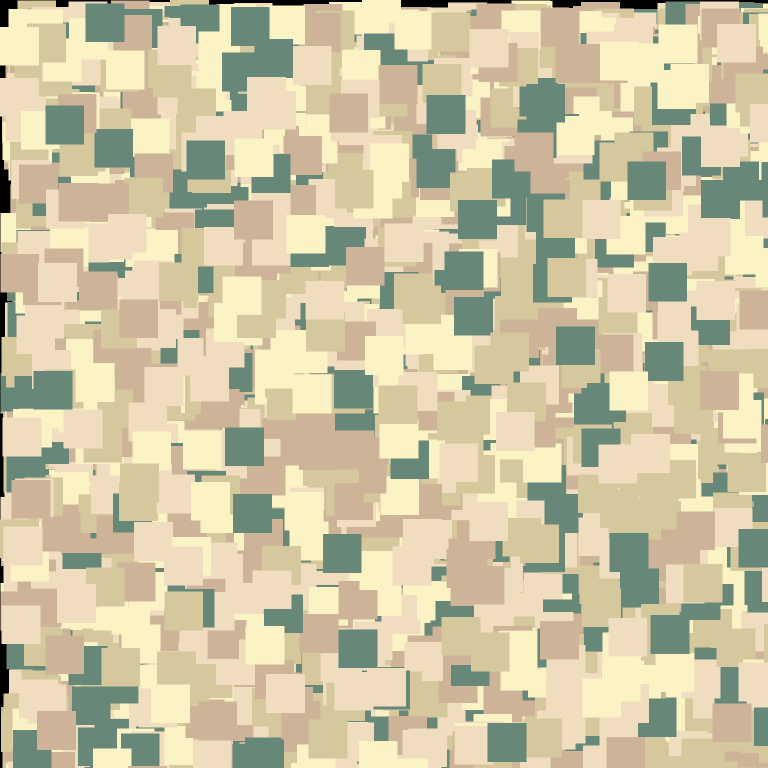
Write a WebGL 1 fragment shader that draws this pattern.

```glsl
precision highp float;

uniform vec2 u_resolution;

// Layout, in canvas units
const float SQUARE_SIZE = 0.0505;
const float CELL_SIZE = 0.051;      // must not be smaller than SQUARE_SIZE
const int SQUARES_PER_CELL = 13;
const int SAMPLES = 2;              // antialiasing samples per axis
const vec3 SEED = vec3(17.0, 43.0, 71.0);

// Palette
const vec3 BACKDROP = vec3(0.0);
const vec3 TAN = vec3(0.804, 0.706, 0.600);
const vec3 KHAKI = vec3(0.835, 0.784, 0.616);
const vec3 PEACH = vec3(0.941, 0.867, 0.753);
const vec3 CREAM = vec3(0.984, 0.953, 0.769);
const vec3 GREEN = vec3(0.404, 0.529, 0.471);

// Cumulative shares; green takes the remainder
const float TAN_END = 0.20;
const float KHAKI_END = 0.40;
const float PEACH_END = 0.63;
const float CREAM_END = 0.825;

// Sine-free hash: three inputs, four values in 0..1
vec4 hash43(vec3 p) {
    vec4 q = fract(p.xyzx * vec4(0.1031, 0.1030, 0.0973, 0.1099));
    q += dot(q, q.wzxy + 33.33);
    return fract((q.xxyz + q.yzzw) * q.zywx);
}

vec3 paletteColor(float pick) {
    if (pick < TAN_END) return TAN;
    if (pick < KHAKI_END) return KHAKI;
    if (pick < PEACH_END) return PEACH;
    if (pick < CREAM_END) return CREAM;
    return GREEN;
}

// Colour of the uppermost square covering a point, measured from the top left
vec3 scatteredSquares(vec2 point) {
    vec2 home = floor(point / CELL_SIZE);
    float topPriority = -1.0;
    float topPick = 0.0;

    // Squares grow right and down from their corner, so only four cells reach
    for (int j = 0; j < 2; j++) {
        for (int i = 0; i < 2; i++) {
            vec2 cell = home - vec2(float(i), float(j));
            if (min(cell.x, cell.y) < 0.0) continue;  // no corners off canvas

            for (int n = 0; n < SQUARES_PER_CELL; n++) {
                vec4 rnd = hash43(vec3(cell, float(n)) + SEED);
                vec2 local = point - (cell + rnd.xy) * CELL_SIZE;
                bool inside = min(local.x, local.y) >= 0.0
                           && max(local.x, local.y) < SQUARE_SIZE;
                if (inside && rnd.w > topPriority) {
                    topPriority = rnd.w;
                    topPick = rnd.z;
                }
            }
        }
    }
    return topPriority < 0.0 ? BACKDROP : paletteColor(topPick);
}

void main() {
    float unit = min(u_resolution.x, u_resolution.y);
    vec3 sum = vec3(0.0);

    // Average a small grid of samples within the pixel
    for (int j = 0; j < SAMPLES; j++) {
        for (int i = 0; i < SAMPLES; i++) {
            vec2 jitter = (vec2(float(i), float(j)) + 0.5) / float(SAMPLES) - 0.5;
            vec2 pixel = gl_FragCoord.xy + jitter;
            sum += scatteredSquares(vec2(pixel.x, u_resolution.y - pixel.y) / unit);
        }
    }
    gl_FragColor = vec4(sum / float(SAMPLES * SAMPLES), 1.0);
}
```
